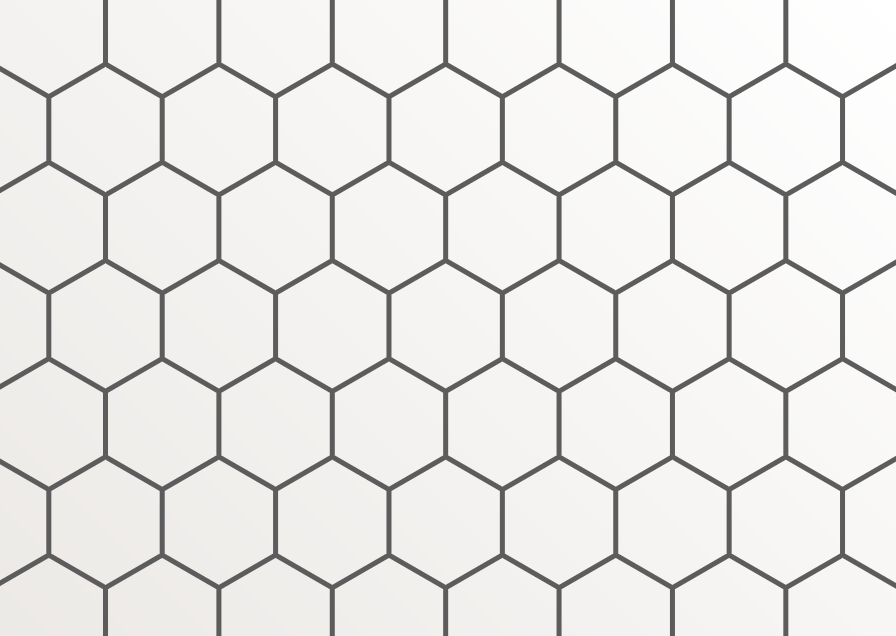
Reproduce this pattern procedurally as a Shadertoy shader.

```glsl
// Pointy-top hexagon tiling with thin grey joints over a pale sheet.
// Each point is folded into its nearest hexagon cell; the distance to the
// cell border draws the joints, and a diagonal gradient shades the sheet.

const float TILE_WIDTH = 0.12655;              // canvas widths, flat to flat
const float JOINT_WIDTH = 0.0056;              // canvas widths
const vec2 TILE_CENTER = vec2(0.4974, 0.3461); // centre of one tile
const vec3 SHADE_COLOR = vec3(0.925, 0.915, 0.902);
const vec3 LIGHT_COLOR = vec3(1.0);
const vec3 JOINT_COLOR = vec3(0.362, 0.361, 0.361);

// Offset from the nearest centre of a hexagon grid with unit tile width
vec2 hexCell(vec2 p) {
    vec2 period = vec2(1.0, sqrt(3.0));
    vec2 a = mod(p + 0.5 * period, period) - 0.5 * period;
    vec2 b = mod(p, period) - 0.5 * period;
    return dot(a, a) < dot(b, b) ? a : b;
}

// Distance from a point inside a unit-width hexagon to its border
float hexBorder(vec2 p) {
    p = abs(p);
    return 0.5 - max(p.x, dot(p, vec2(0.5, 0.5 * sqrt(3.0))));
}

// Antialiased coverage of a line from the distance to its centre
float lineMask(float dist, float width, float pixel) {
    return clamp((0.5 * width - dist) / pixel + 0.5, 0.0, 1.0);
}

// Diagonal light, from the lower left corner to the upper right
vec3 sheetColor(vec2 p, vec2 size) {
    float t = (p.x + p.y) / (size.x + size.y);
    return mix(SHADE_COLOR, LIGHT_COLOR, t);
}

void mainImage(out vec4 fragColor, in vec2 fragCoord) {
    float pixel = 1.0 / iResolution.x;
    vec2 p = fragCoord * pixel;
    vec2 size = iResolution.xy * pixel;

    vec2 cell = hexCell((p - TILE_CENTER) / TILE_WIDTH);
    float dist = hexBorder(cell) * TILE_WIDTH;
    float joint = lineMask(dist, JOINT_WIDTH, pixel);

    fragColor = vec4(mix(sheetColor(p, size), JOINT_COLOR, joint), 1.0);
}
```
